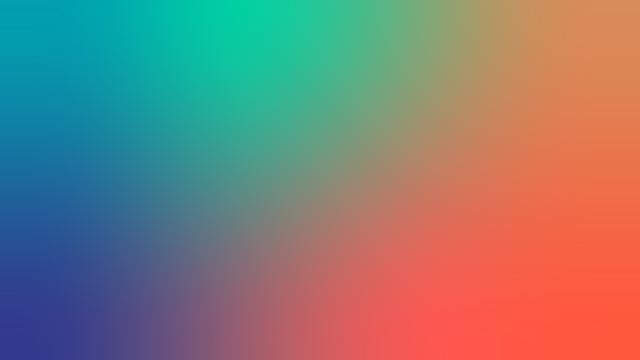
Reproduce this background procedurally as a WebGL 1 fragment shader.

```glsl
precision highp float;

uniform vec2 u_resolution;

// Teal to mint to tan
vec3 upperRamp(float x) {
    vec3 teal = vec3(0.0, 0.627, 0.686);
    vec3 mint = vec3(0.0, 0.825, 0.642);
    vec3 tan_ = vec3(0.845, 0.549, 0.345);
    vec3 color = mix(teal, mint, smoothstep(0.08, 0.41, x));
    return mix(color, tan_, smoothstep(0.34, 0.93, x));
}

// Indigo through a dusty mauve to coral, then warm red
vec3 lowerRamp(float x) {
    vec3 indigo = vec3(0.196, 0.227, 0.553);
    vec3 coral = vec3(1.0, 0.337, 0.325);
    vec3 warmRed = vec3(1.0, 0.345, 0.24);
    float blend = smoothstep(0.03, 0.72, x);
    vec3 color = mix(indigo, coral, blend);
    color.g += 0.32 * blend * (1.0 - blend);
    return mix(color, warmRed, smoothstep(0.6, 0.95, x));
}

void main() {
    vec2 uv = gl_FragCoord.xy / u_resolution;

    // Soft vertical blend between the two horizontal ramps
    float height = smoothstep(0.03, 1.02, uv.y);
    vec3 color = mix(lowerRamp(uv.x), upperRamp(uv.x), height);

    gl_FragColor = vec4(color, 1.0);
}
```
